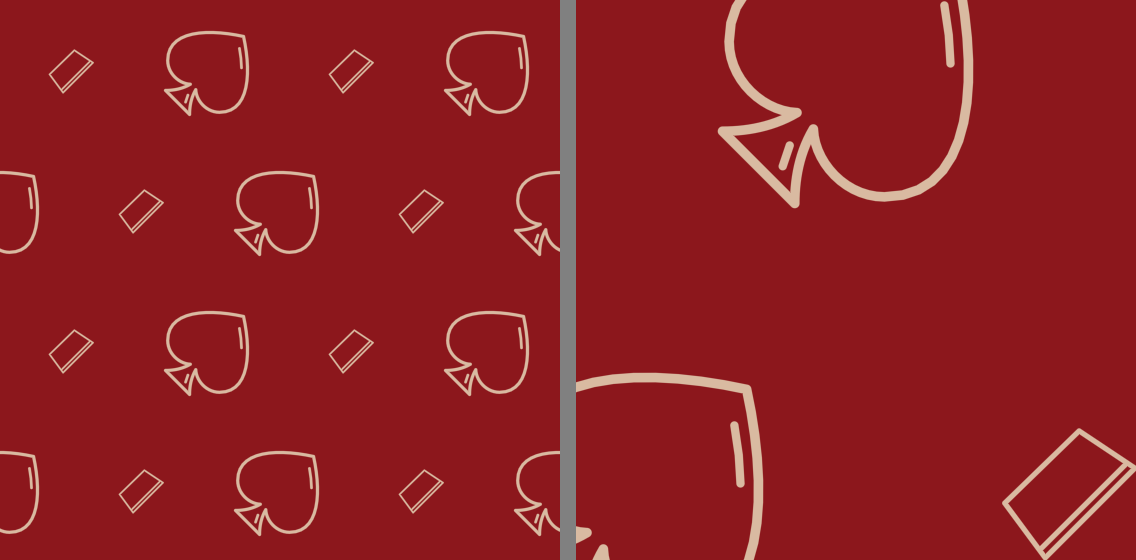
Left: the whole. Right: its middle third, enlarged.
A Shadertoy shader for this pattern:

```glsl
const float CANVAS = 768.0;              // design units across the canvas
const vec2 CELL = vec2(384.0, 192.0);    // one spade and one card
const float ROW_SHIFT = 96.0;
const vec3 RED = vec3(0.55, 0.09, 0.11);
const vec3 CREAM = vec3(0.85, 0.73, 0.63);

float segmentDist(vec2 p, vec2 a, vec2 b) {
    vec2 ap = p - a, ab = b - a;
    return length(ap - ab * clamp(dot(ap, ab) / dot(ab, ab), 0.0, 1.0));
}

vec2 cubicPoint(vec2 a, vec2 b, vec2 c, vec2 d, float t) {
    float s = 1.0 - t;
    return s * s * s * a + 3.0 * s * s * t * b + 3.0 * s * t * t * c + t * t * t * d;
}

float cubicDist(vec2 p, vec2 a, vec2 b, vec2 c, vec2 d) {
    const int STEPS = 14;
    float dist = 1e5;
    vec2 previous = a;
    for (int i = 1; i <= STEPS; i++) {
        vec2 next = cubicPoint(a, b, c, d, float(i) / float(STEPS));
        dist = min(dist, segmentDist(p, previous, next));
        previous = next;
    }
    return dist;
}

// Spade outline with its tip at the origin, mirrored about the diagonal
float spadeOutline(vec2 p) {
    vec2 q = vec2(min(p.x, p.y), max(p.x, p.y));
    vec2 tip = vec2(0.0), side = vec2(-104.0, -33.0);
    vec2 neck = vec2(-73.0, -65.5), foot = vec2(-107.0, -74.0);
    float d = cubicDist(q, tip, vec2(-48.0, 10.5), vec2(-104.0, 9.0), side);
    d = min(d, cubicDist(q, side, vec2(-104.0, -51.0), vec2(-88.0, -65.0), neck));
    d = min(d, cubicDist(q, neck, vec2(-84.0, -72.0), vec2(-96.0, -74.0), foot));
    return min(d, segmentDist(q, foot, vec2(-90.5)));
}

// Short glints inside the lobe and the stem
float spadeGlints(vec2 p) {
    vec2 bend = vec2(-3.6, -30.0);
    float d = segmentDist(p, vec2(-5.6, -16.5), bend);
    d = min(d, segmentDist(p, bend, vec2(-2.8, -43.0)));
    return min(d, segmentDist(p, vec2(-76.3, -80.5), vec2(-79.5, -90.0)));
}

// Tilted card with a doubled lower edge
float cardOutline(vec2 p) {
    vec2 left = vec2(68.0, 90.0), top = vec2(102.0, 123.0);
    vec2 right = vec2(127.5, 106.0), bottom = vec2(86.5, 65.0);
    float d = min(segmentDist(p, left, top), segmentDist(p, top, right));
    d = min(d, min(segmentDist(p, right, bottom), segmentDist(p, bottom, left)));
    vec2 innerLow = mix(left, bottom, 0.86), innerHigh = mix(top, right, 0.86);
    return min(d, segmentDist(p, innerLow, innerHigh));
}

float stroke(float dist, float halfWidth, float blur) {
    return 1.0 - smoothstep(halfWidth - blur, halfWidth + blur, dist);
}

void mainImage(out vec4 fragColor, in vec2 fragCoord) {
    vec2 p = fragCoord / iResolution.xy * CANVAS;
    float blur = 0.75 * CANVAS / min(iResolution.x, iResolution.y);

    // Staggered rows
    float row = floor(p.y / CELL.y);
    p.x -= ROW_SHIFT * (1.0 - mod(row, 2.0));
    p = mod(p, CELL);

    // Line art
    vec2 spade = p - vec2(334.0, 142.0);
    float ink = stroke(spadeOutline(spade), 2.2, blur);
    ink = max(ink, stroke(spadeGlints(spade), 1.9, blur));
    ink = max(ink, stroke(cardOutline(p), 1.2, blur));

    fragColor = vec4(mix(RED, CREAM, ink), 1.0);
}
```
